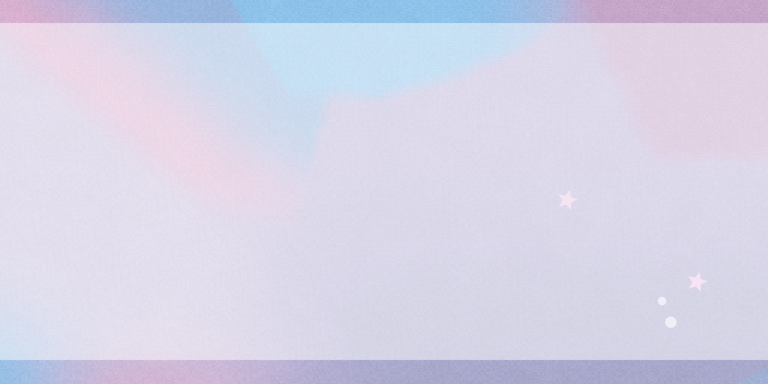
This background is drawn by a Shadertoy shader. Its source:

```glsl
// Pastel watercolour wash behind a pale translucent panel, with small stars and dots.

const float TAU = 6.2831853;

const vec3 LAVENDER = vec3(0.735, 0.705, 0.845);
const vec3 PALE     = vec3(0.785, 0.745, 0.860);
const vec3 PINK     = vec3(0.860, 0.690, 0.810);
const vec3 BLUE     = vec3(0.600, 0.715, 0.870);
const vec3 SKY      = vec3(0.560, 0.760, 0.915);
const vec3 MAUVE    = vec3(0.770, 0.650, 0.785);
const vec3 SLATE    = vec3(0.655, 0.660, 0.795);
const vec3 STAR     = vec3(0.965, 0.895, 0.955);
const vec3 DOT      = vec3(0.940, 0.935, 0.970);

float hash(vec2 p) {
    return fract(sin(dot(p, vec2(127.1, 311.7))) * 43758.545);
}

float noise(vec2 p) {
    vec2 i = floor(p);
    vec2 f = fract(p);
    f = f * f * (3.0 - 2.0 * f);
    float low  = mix(hash(i), hash(i + vec2(1, 0)), f.x);
    float high = mix(hash(i + vec2(0, 1)), hash(i + vec2(1, 1)), f.x);
    return mix(low, high, f.y);
}

float fbm(vec2 p) {
    float sum = 0.0;
    float amp = 0.5;
    for (int i = 0; i < 4; i++) {
        sum += amp * noise(p);
        p = p * 2.03 + 7.1;
        amp *= 0.5;
    }
    return sum;
}

// 1 where d is positive, 0 where negative, blended over a soft edge
float side(float d, float softness) {
    return smoothstep(-softness, softness, d);
}

float glow(vec2 p, vec2 center, vec2 radius) {
    vec2 q = (p - center) / radius;
    return exp(-dot(q, q));
}

// Signed distance to a five-pointed star
float starDistance(vec2 p, float radius, float tilt) {
    float sector = TAU / 5.0;
    float angle = abs(mod(atan(p.x, p.y) + tilt + 0.5 * sector, sector) - 0.5 * sector);
    vec2 q = length(p) * vec2(cos(angle), sin(angle));
    vec2 tip = vec2(radius, 0.0);
    vec2 notch = 0.46 * radius * vec2(cos(0.5 * sector), sin(0.5 * sector));
    vec2 edge = normalize(notch - tip);
    return dot(q - tip, vec2(edge.y, -edge.x));
}

vec3 wash(vec2 p) {
    // Ragged paint edges
    vec2 w = p + 0.035 * (vec2(fbm(p * 9.0), fbm(p * 9.0 + 31.0)) - 0.47);
    vec3 color = LAVENDER;

    // Cool lower right
    color = mix(color, SLATE, smoothstep(0.65, 0.0, p.y) * smoothstep(0.45, 1.15, p.x));

    // Pale left, crossed by a diagonal pink band that turns blue above
    float diagonal = dot(w, vec2(0.634, 0.775)) - 0.744;
    float rightEdge = 0.86 - 0.27 * (0.74 - w.y) - w.x;
    float upperLeft = side(rightEdge, 0.025) * smoothstep(0.36, 0.56, w.y);
    color = mix(color, PALE, side(-diagonal, 0.12) * smoothstep(0.85, 0.45, p.x));
    color = mix(color, PINK, 0.9 * smoothstep(-0.10, 0.01, diagonal) * upperLeft);
    color = mix(color, BLUE, smoothstep(0.02, 0.30, diagonal) * upperLeft);

    // Sky patch at the top
    float skyFloor = 0.745 + 0.55 * (w.x - 0.86) * (w.x - 0.86);
    float skyLeft = p.x - 0.638 - 0.59 * (0.94 - p.y);
    float sky = side(w.y - skyFloor, 0.03) * side(skyLeft, 0.012);
    color = mix(color, SKY, sky * smoothstep(1.60, 1.22, p.x));

    // Mauve patch at the upper right
    float mauveLeft = w.x - 1.53 - 0.5 * (0.94 - w.y);
    float mauve = side(mauveLeft, 0.05) * side(w.y - 0.59, 0.035);
    color = mix(color, MAUVE, mauve);

    // Corner tints
    color = mix(color, PINK, 0.65 * glow(p, vec2(0.36, -0.04), vec2(0.32, 0.12)));
    color = mix(color, SKY, 0.85 * glow(p, vec2(-0.03, 0.0), vec2(0.20, 0.20)));
    color = mix(color, BLUE, 0.5 * side(0.5 * (p.x - 1.915) - p.y, 0.006));
    return color;
}

void mainImage(out vec4 fragColor, in vec2 fragCoord) {
    vec2 p = fragCoord / iResolution.y;
    float aa = 0.75 / iResolution.y;

    // Wash with mottling and paper grain
    vec3 color = wash(p);
    color += 0.025 * (fbm(p * 14.0) - 0.47);
    color += 0.035 * (hash(floor(p * 256.0)) - 0.5);

    // Translucent panel
    float panel = side(0.4388 - abs(p.y - 0.5013), aa);
    color = mix(color, vec3(1.0), 0.5 * panel);

    // Stars and dots
    for (int i = 0; i < 2; i++) {
        float k = float(i);
        vec2 starAt = mix(vec2(1.477, 0.479), vec2(1.815, 0.266), k);
        vec2 dotAt = mix(vec2(1.724, 0.216), vec2(1.747, 0.161), k);
        color = mix(color, STAR, side(-starDistance(p - starAt, 0.027, -0.25), aa));
        color = mix(color, DOT, side(mix(0.011, 0.0148, k) - length(p - dotAt), aa));
    }

    fragColor = vec4(clamp(color, 0.0, 1.0), 1.0);
}
```
